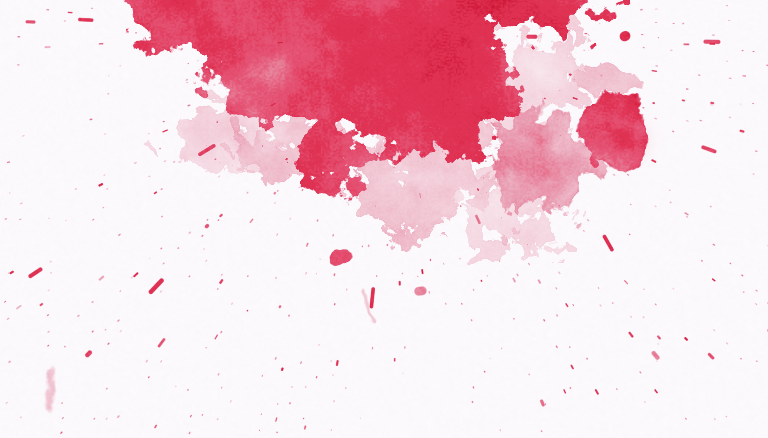
Give the GLSL for this background, as a Shadertoy shader.

```glsl
// Crimson watercolour splash hanging from the top edge, with washes and spatter on white paper.
#define PAPER vec3(0.99, 0.98, 0.99)
#define WASH vec3(0.92, 0.64, 0.72)
#define PINK vec3(0.90, 0.32, 0.45)
#define CRIMSON vec3(0.88, 0.20, 0.33)
#define DEEP vec3(0.80, 0.08, 0.20)
#define SPLASH_CENTRE vec2(0.90, 0.92)
#define EDGE_ROUGHNESS 0.15
#define GRAIN 0.09

float hash(vec2 p) {
    return fract(sin(dot(p, vec2(127.1, 311.7))) * 43758.5453);
}

float noise(vec2 p) {
    vec2 i = floor(p), f = fract(p);
    f = f * f * (3.0 - 2.0 * f);
    return mix(mix(hash(i), hash(i + vec2(1, 0)), f.x),
               mix(hash(i + vec2(0, 1)), hash(i + vec2(1, 1)), f.x), f.y);
}

float fbm(vec2 p) {
    float sum = 0.0, amp = 0.5;
    for (int i = 0; i < 5; i++) {
        sum += amp * noise(p);
        p = mat2(1.6, 1.2, -1.2, 1.6) * p + 7.3;
        amp *= 0.5;
    }
    return sum / 0.97;
}

// Approximate depth inside an ellipse, negative outside.
float ellipse(vec2 p, vec2 centre, vec2 radii) {
    return (1.0 - length((p - centre) / radii)) * min(radii.x, radii.y);
}

float glow(vec2 p, vec2 centre, float radius) {
    vec2 q = (p - centre) / radius;
    return exp(-dot(q, q));
}

// Tapered-free brush mark between two points.
float stroke(vec2 p, vec2 a, vec2 b, float radius, float soft) {
    vec2 pa = p - a, ba = b - a;
    float d = length(pa - ba * clamp(dot(pa, ba) / dot(ba, ba), 0.0, 1.0));
    return 1.0 - smoothstep(-soft, soft, d - radius);
}

// Torn translucent wash with a darker drying line.
float wash(vec2 p, vec2 centre, vec2 radii, float strength, float tear) {
    float d = 1.0 - length((p - centre) / radii) + tear * (fbm(p * 24.0 + centre * 9.0) - 0.5);
    float body = smoothstep(0.0, 0.08, d) * (0.35 + 1.1 * fbm(p * 13.0 + 4.0));
    float rim = smoothstep(0.0, 0.05, d) * exp(-max(d, 0.0) * 11.0);
    return strength * (body + 0.35 * rim);
}

// One drop per chosen cell, stretched away from the splash.
float spatter(vec2 p, float cells, float chance, float radius, float stretch, float soft) {
    vec2 id = floor(p * cells);
    vec2 seed = id + cells;
    vec2 at = (id + 0.3 + 0.4 * vec2(hash(seed + 3.1), hash(seed + 8.7))) / cells;
    vec2 away = normalize(at - SPLASH_CENTRE + 0.001);
    float size = mix(0.5, 1.0, hash(seed + 5.3));
    vec2 reach = away * radius * (0.1 + stretch * hash(seed + 2.9));
    float drop = stroke(p, at - reach, at + reach, radius * size, soft);
    return drop * step(hash(seed), chance) * mix(0.35, 1.15, hash(seed + 6.4));
}

void mainImage(out vec4 fragColor, in vec2 fragCoord) {
    vec2 p = fragCoord / iResolution.y;
    float soft = 0.8 / iResolution.y;
    vec2 wobble = vec2(fbm(p * 14.0), fbm(p * 14.0 + 31.0)) - 0.5;
    vec2 q = p + 0.06 * wobble;

    // Main body: overlapping lobes with a ragged edge
    float depth = ellipse(q, vec2(0.436, 0.99), vec2(0.135, 0.115));
    depth = max(depth, ellipse(q, vec2(0.688, 0.954), vec2(0.25, 0.225)));
    depth = max(depth, ellipse(q, vec2(0.917, 0.908), vec2(0.24, 0.25)));
    depth = max(depth, ellipse(q, vec2(1.03, 0.785), vec2(0.145, 0.14)));
    depth = max(depth, ellipse(q, vec2(1.24, 1.0), vec2(0.15, 0.075)));
    depth = max(depth, ellipse(q, vec2(0.608, 0.805), vec2(0.11, 0.085)));
    depth = max(depth, ellipse(q, vec2(0.764, 0.645), vec2(0.085, 0.08)));
    depth += EDGE_ROUGHNESS * (fbm(p * 28.0) - 0.5);

    // Pigment pools and thinner places
    float tone = 0.80 + 0.6 * (fbm(p * 5.0 + 2.0) - 0.5) + 0.35 * (fbm(p * 19.0) - 0.5);
    tone += 0.18 * (glow(p, vec2(0.42, 0.95), 0.11) + glow(p, vec2(1.02, 0.75), 0.13));
    tone += 0.12 * glow(p, vec2(1.15, 0.95), 0.14);
    tone -= 0.20 * (glow(p, vec2(0.60, 0.81), 0.10) + glow(p, vec2(1.17, 0.84), 0.07));
    tone -= 0.12 * (glow(p, vec2(0.78, 0.81), 0.09) + glow(p, vec2(0.80, 0.62), 0.06));
    tone += 0.10 * exp(-max(depth, 0.0) * 160.0);
    float ink = tone * smoothstep(-soft, 0.006 + soft, depth);

    // Pale washes around the lower edge
    float pale = wash(q, vec2(0.52, 0.69), vec2(0.11, 0.075), 0.17, 2.6);
    pale = max(pale, wash(q, vec2(0.68, 0.67), vec2(0.12, 0.08), 0.28, 2.4));
    pale = max(pale, wash(q, vec2(0.97, 0.60), vec2(0.17, 0.10), 0.24, 3.0));
    pale = max(pale, wash(q, vec2(1.14, 0.52), vec2(0.12, 0.08), 0.15, 2.8));
    pale = max(pale, wash(q, vec2(1.23, 0.80), vec2(0.11, 0.13), 0.17, 2.6));
    pale = max(pale, wash(q, vec2(1.24, 0.62), vec2(0.14, 0.11), 0.42, 1.3));
    pale = max(pale, wash(q, vec2(1.39, 0.82), vec2(0.06, 0.05), 0.24, 1.5));
    pale = max(pale, wash(q, vec2(1.406, 0.697), vec2(0.085, 0.09), 0.78, 0.7));
    pale += 0.25 * glow(p, vec2(1.43, 0.68), 0.04);
    ink = max(ink, pale);

    // Single blots and long smears
    ink = max(ink, 0.75 * smoothstep(-soft, soft, ellipse(q, vec2(0.78, 0.414), vec2(0.027, 0.025))));
    ink = max(ink, stroke(p, vec2(1.426, 0.917), vec2(1.428, 0.918), 0.011, soft));
    ink = max(ink, 0.5 * stroke(p, vec2(0.956, 0.335), vec2(0.964, 0.336), 0.010, soft));
    ink = max(ink, stroke(p, vec2(0.848, 0.30), vec2(0.852, 0.34), 0.004, soft));
    ink = max(ink, stroke(p, vec2(1.38, 0.46), vec2(1.397, 0.43), 0.004, soft));
    ink = max(ink, 0.22 * stroke(q, vec2(0.825, 0.33), vec2(0.852, 0.26), 0.004, 0.003));
    ink = max(ink, 0.25 * stroke(q, vec2(0.123, 0.165), vec2(0.122, 0.065), 0.008, 0.006));

    // Scattered spatter, coarse to fine
    ink = max(ink, spatter(p, 7.0, 0.26, 0.0052, 4.0, soft));
    ink = max(ink, spatter(p, 15.0, 0.20, 0.0026, 2.0, soft));
    ink = max(ink, 0.6 * spatter(p, 31.0, 0.22, 0.0016, 1.0, soft));

    // Paper grain, then pigment ramp
    ink *= 1.0 + GRAIN * 2.0 * (noise(p * 260.0) - 0.5);
    vec3 colour = mix(PAPER, WASH, clamp(ink / 0.4, 0.0, 1.0));
    colour = mix(colour, PINK, smoothstep(0.35, 0.72, ink));
    colour = mix(colour, CRIMSON, smoothstep(0.70, 0.92, ink));
    colour = mix(colour, DEEP, smoothstep(0.95, 1.25, ink));
    fragColor = vec4(colour - 0.008 * noise(p * 150.0), 1.0);
}
```
